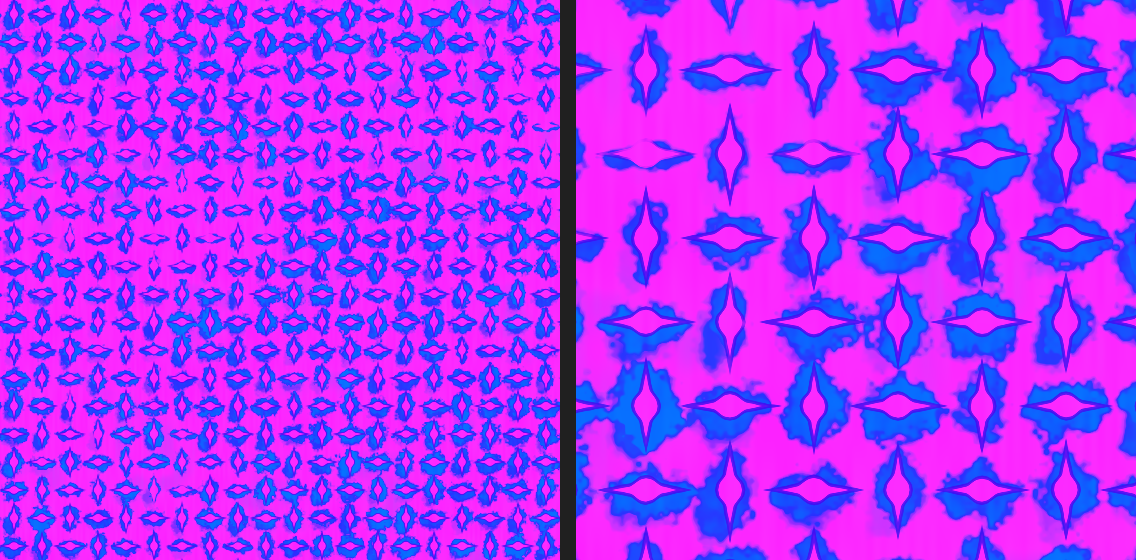
Left: the whole. Right: its middle third, enlarged.
Write a Shadertoy shader that draws this texture.

```glsl
const float CELLS = 20.0;
const vec3 MAGENTA = vec3(0.99, 0.16, 1.0);
const vec3 ORCHID = vec3(0.80, 0.20, 1.0);
const vec3 VIOLET = vec3(0.56, 0.18, 1.0);
const vec3 BLUE = vec3(0.16, 0.21, 1.0);
const vec3 AZURE = vec3(0.03, 0.42, 1.0);
const vec3 OUTLINE = vec3(0.26, 0.06, 0.95);

float hash(vec2 p) {
    vec3 q = fract(p.xyx * 0.1031);
    q += dot(q, q.yzx + 33.33);
    return fract((q.x + q.y) * q.z);
}

// Value noise that wraps after one unit of uv
float noise(vec2 uv, vec2 period) {
    vec2 g = uv * period, i = floor(g), f = fract(g);
    f = f * f * (3.0 - 2.0 * f);
    vec2 a = mod(i, period) + period, b = mod(i + 1.0, period) + period;
    return mix(mix(hash(a), hash(vec2(b.x, a.y)), f.x),
               mix(hash(vec2(a.x, b.y)), hash(b), f.x), f.y);
}

// Grime amount to colour
vec3 ramp(float t) {
    vec3 c = mix(MAGENTA, ORCHID, smoothstep(0.05, 0.28, t));
    c = mix(c, VIOLET, smoothstep(0.28, 0.45, t));
    c = mix(c, BLUE, smoothstep(0.45, 0.6, t));
    return mix(c, AZURE, smoothstep(0.65, 1.05, t));
}

void mainImage(out vec4 fragColor, in vec2 fragCoord) {
    vec2 uv = fragCoord / iResolution.xy;
    vec2 p = uv * CELLS;
    float pixel = CELLS / min(iResolution.x, iResolution.y);

    // Ragged detail shared by all grime edges
    float ragged = 0.4 * noise(uv, vec2(70.0)) + 0.35 * noise(uv, vec2(150.0))
                 + 0.25 * noise(uv, vec2(310.0)) - 0.5;
    float cloud = noise(uv, vec2(13.0)) * 0.6 + noise(uv, vec2(37.0)) * 0.4;
    float streak = noise(uv, vec2(240.0, 24.0));

    float grime = 0.0, inside = 0.0, line = 0.0;
    for (int y = -1; y <= 1; y++)
    for (int x = -1; x <= 1; x++) {
        vec2 cell = floor(p) + vec2(x, y);
        vec2 q = p - cell - 0.5;
        vec2 id = mod(cell, CELLS);
        bool upright = mod(id.x + id.y, 2.0) > 0.5;
        float rnd = hash(id + 7.0), rnd2 = hash(id + 61.0);

        // Wear comes in broad regions, with a change from stud to stud
        float region = noise((id + 0.5) / CELLS, vec2(5.0));
        float wear = clamp(0.65 * region + 0.65 * rnd - 0.1, 0.0, 1.0);

        // Lens of grime around the stud
        vec2 r = upright ? q.yx : q + vec2(0.0, 0.04);
        float lens = 1.0 - abs(r.y) / (0.17 + 0.3 * wear) - pow(abs(r.x) / 0.56, 2.0);
        float dirt = smoothstep(-0.2, 0.42, lens + ragged * 1.3);
        dirt *= 0.7 + 0.3 * wear;

        // Smear trailing below, to the left of upright studs
        vec2 trail = upright ? vec2(-0.15, -0.26) : vec2(-0.05, -0.2);
        vec2 s = (q - trail) / (upright ? vec2(0.27, 0.42) : vec2(0.42, 0.3));
        float smear = smoothstep(-0.2, 0.5, 1.0 - length(s) + ragged * 0.9);
        smear *= smoothstep(0.45, 0.85, 0.7 * region + 0.5 * rnd2);
        grime = max(grime, max(dirt, smear * 0.8));

        // Pointed stud with a raised middle
        r = upright ? q.yx : q;
        float reach = 0.46 + 0.08 * rnd2;
        float d = abs(r.y) - 0.2 * (reach - abs(r.x))
                - 0.06 * smoothstep(0.2, 0.05, abs(r.x)) + ragged * 0.02;
        inside = max(inside, smoothstep(pixel, -pixel, 2.0 * d) );
        float rim = smoothstep(0.02 + 0.5 * pixel, 0.02 - 0.5 * pixel, abs(d));
        line = max(line, rim * smoothstep(0.0, 0.3, wear + 0.4 * ragged));
    }

    // Faint haze on bare areas, mottling within the dirty ones
    grime = grime * (0.8 + 0.3 * cloud) + 0.3 * ragged * grime
          + 0.16 * smoothstep(0.5, 0.9, cloud) + 0.04 * streak;
    vec3 col = ramp(grime);
    col = mix(col, MAGENTA, inside);
    col = mix(col, OUTLINE, line * 0.85);
    col.g += 0.04 * (streak - 0.5) + 0.05 * (cloud - 0.5);
    fragColor = vec4(clamp(col, 0.0, 1.0), 1.0);
}
```
